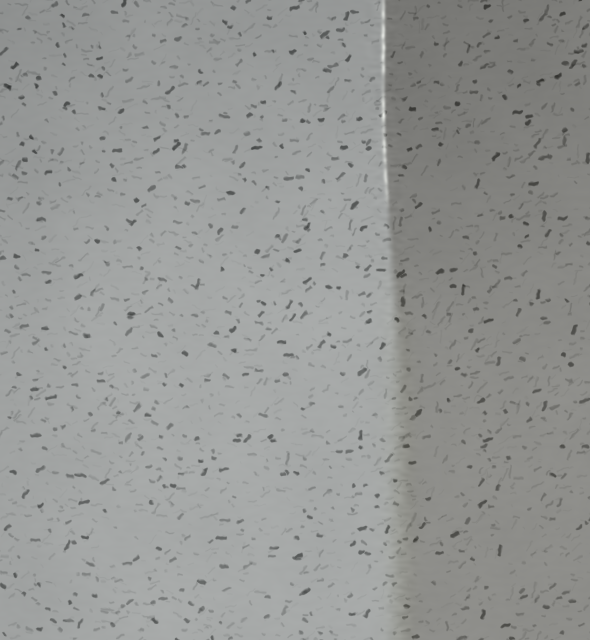
This texture is drawn by a WebGL 2 fragment shader. Its source:

```glsl
#version 300 es
precision highp float;
// Pale grey speckled panel folded along a vertical edge, with a broken glint near the top.

#define SPECK_CELL 0.0185
#define SPECK_DENSITY 0.50
#define SPECK_DARKNESS 0.30
#define FAINT_CELL 0.0155
#define FAINT_DENSITY 0.46
#define FAINT_DARKNESS 0.085
#define SOFTNESS 0.0017
#define MOTTLE 0.014
#define GLINT_WIDTH 0.0032
#define GLINT_END 0.66

uniform vec2 u_resolution;
out vec4 fragColor;

vec2 hash2(vec2 p) {
    vec3 q = fract(p.xyx * vec3(0.1031, 0.1030, 0.0973));
    q += dot(q, q.yzx + 33.33);
    return fract((q.xx + q.yz) * q.zy);
}

float cornerSlope(vec2 cell, vec2 offset) {
    float angle = 6.2832 * hash2(cell + 71.0).x;
    return dot(vec2(cos(angle), sin(angle)), offset);
}

// Gradient noise, roughly -0.7 to 0.7
float gradientNoise(vec2 p) {
    vec2 i = floor(p), f = p - i;
    vec2 u = f * f * f * (f * (f * 6.0 - 15.0) + 10.0);
    float low = mix(cornerSlope(i, f), cornerSlope(i + vec2(1, 0), f - vec2(1, 0)), u.x);
    float high = mix(cornerSlope(i + vec2(0, 1), f - vec2(0, 1)), cornerSlope(i + 1.0, f - 1.0), u.x);
    return mix(low, high, u.y);
}

float segmentDistance(vec2 p, vec2 halfAxis) {
    float t = clamp(dot(p, halfAxis) / dot(halfAxis, halfAxis), -1.0, 1.0);
    return length(p - halfAxis * t);
}

// Scattered short flecks; sizes are the half length and radius of the largest
float flecks(vec2 p, float cell, float density, vec2 size, float tilt, float seed) {
    float blur = max(SOFTNESS, 0.8 / u_resolution.y);
    vec2 home = floor(p / cell);
    float cover = 0.0;
    for (int y = -1; y <= 1; y++) {
        for (int x = -1; x <= 1; x++) {
            vec2 id = home + vec2(x, y);
            vec2 place = hash2(id + seed);
            vec2 trait = hash2(id + seed + 137.0);
            vec2 shape = hash2(id + seed + 291.0);
            vec2 center = (id + place) * cell;
            float cluster = 0.45 * gradientNoise(center * 13.0 + seed);
            float present = step(trait.x, density + cluster);
            float angle = tilt + (shape.x + shape.y - 1.0) * 1.5;
            vec2 halfAxis = vec2(cos(angle), sin(angle)) * size.x * mix(0.15, 1.0, shape.y * shape.y);
            float radius = size.y * mix(0.45, 1.0, trait.y);
            float d = segmentDistance(p - center, halfAxis) - radius;
            float strength = mix(0.25, 1.0, trait.y * trait.y);
            cover = max(cover, present * strength * (1.0 - smoothstep(-blur, blur, d)));
        }
    }
    return cover;
}

void main() {
    vec2 p = gl_FragCoord.xy / u_resolution.y;

    // Fold: crisp above, rounder and softer below
    float foldX = 0.600 + 0.024 * (1.0 - smoothstep(0.35, 0.85, p.y));
    float foldWidth = mix(0.026, 0.005, smoothstep(0.1, 0.75, p.y));
    float across = p.x - foldX;
    float side = smoothstep(-foldWidth, foldWidth, across);

    // Light on both faces
    float leftLight = mix(0.658, 0.588, smoothstep(0.45, 1.05, p.y + 0.12 * (0.3 - p.x)));
    leftLight -= 0.025 * (1.0 - smoothstep(0.0, 0.22, p.x));
    float rightLight = mix(0.555, 0.475, smoothstep(0.3, 1.0, p.y));
    rightLight += 0.10 * (p.x - 0.76) * smoothstep(0.3, 0.9, p.y);
    vec3 leftColor = leftLight * vec3(0.992, 1.008, 1.003);
    vec3 rightColor = rightLight * vec3(1.004, 1.004, 0.978);
    vec3 color = mix(leftColor, rightColor, side);

    // Warm band along the rounded part of the fold
    float band = exp(-across * across / 0.0006) * (1.0 - smoothstep(0.35, 0.7, p.y));
    color -= band * vec3(0.008, 0.008, 0.022);

    // Cloudy tone and fine sideways streaks
    float mottle = gradientNoise(p * 9.0) + 0.7 * gradientNoise(p * vec2(45.0, 95.0));
    color += MOTTLE * mottle;
    float foldWear = exp(-across * across / 0.0007);
    color += 0.05 * foldWear * gradientNoise(p * vec2(60.0, 130.0) + 9.0);

    // Flecks, bent a little so their outlines are uneven
    vec2 bend = vec2(gradientNoise(p * 130.0), gradientNoise(p * 130.0 + 47.0));
    vec2 q = p + 0.0028 * bend;
    float tilt = mix(-0.22, 0.2, smoothstep(0.2, 0.75, p.x));
    float faint = flecks(q, FAINT_CELL, FAINT_DENSITY, vec2(0.0095, 0.0017), tilt, 19.0);
    float dark = flecks(q, SPECK_CELL, SPECK_DENSITY, vec2(0.0066, 0.0027), tilt, 53.0);
    color -= FAINT_DARKNESS * faint;
    color -= SPECK_DARKNESS * dark * mix(1.0, 0.85, side);

    // Broken glint on the upper edge
    float glintX = (across + 0.001 + 0.001 * gradientNoise(vec2(p.y * 60.0, 3.0))) / GLINT_WIDTH;
    float beads = 0.62 + 0.8 * gradientNoise(vec2(7.3, p.y * 75.0)) + 0.4 * gradientNoise(vec2(2.6, p.y * 24.0));
    float glint = exp(-glintX * glintX) * clamp(beads, 0.12, 1.0);
    glint *= smoothstep(GLINT_END, GLINT_END + 0.09, p.y);
    color = mix(color, vec3(0.93, 0.94, 0.92), glint);

    fragColor = vec4(clamp(color, 0.0, 1.0), 1.0);
}
```
